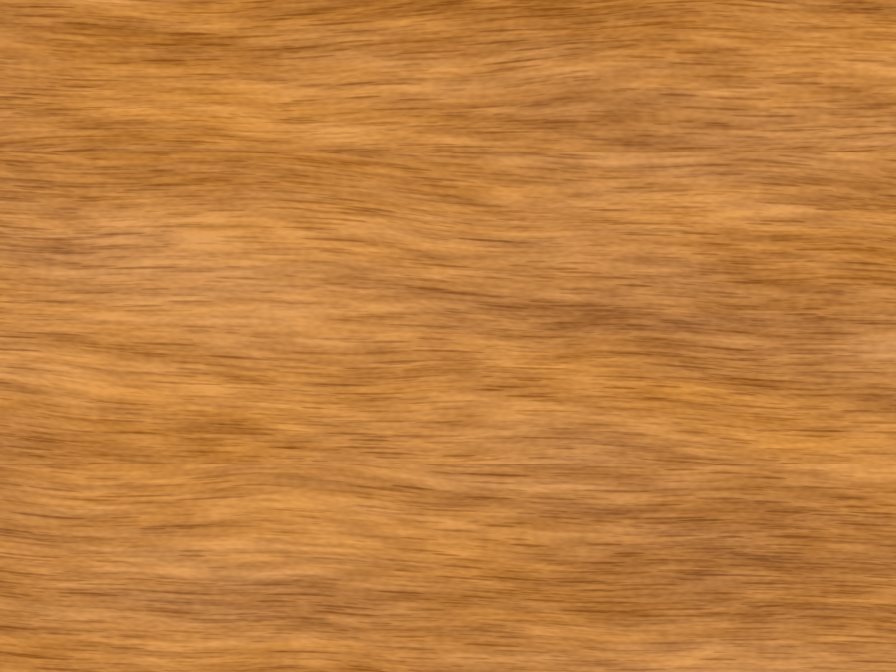
Reproduce this texture procedurally as a WebGL 2 fragment shader.

```glsl
#version 300 es
precision highp float;

#define DARK_WOOD vec3(0.55, 0.325, 0.13)
#define LIGHT_WOOD vec3(0.865, 0.60, 0.325)
#define BASE_TONE 0.68
#define FIGURE_CONTRAST 0.40
#define FIBRE_CONTRAST 0.34
#define PORE_DEPTH 0.42
#define LOWER_SEAM 0.309
#define UPPER_SEAM 0.774
#define WARP 0.035

uniform vec2 u_resolution;
out vec4 fragColor;

float hash(vec2 p) {
    vec3 q = fract(p.xyx * vec3(0.1031, 0.1030, 0.0973));
    q += dot(q, q.yzx + 33.33);
    return fract((q.x + q.y) * q.z);
}

float cornerSlope(vec2 cell, vec2 offset) {
    float angle = 6.2832 * hash(cell);
    return dot(vec2(cos(angle), sin(angle)), offset);
}

float gradientNoise(vec2 p) {
    vec2 i = floor(p), f = fract(p);
    vec2 u = f * f * f * (f * (f * 6.0 - 15.0) + 10.0);
    vec2 e = vec2(0.0, 1.0);
    float low = mix(cornerSlope(i, f), cornerSlope(i + e.yx, f - e.yx), u.x);
    float high = mix(cornerSlope(i + e, f - e), cornerSlope(i + 1.0, f - 1.0), u.x);
    return mix(low, high, u.y);
}

// Tapered dark dashes, one scattered in each cell
float pores(vec2 p, vec2 cell, float halfWidth, float density, float soft) {
    vec2 home = floor(p / cell);
    float cover = 0.0;
    for (int j = -1; j <= 1; j++) {
        for (int i = -1; i <= 1; i++) {
            vec2 id = home + vec2(i, j);
            float pick = hash(id + 17.0);
            vec2 jitter = vec2(hash(id + 41.0), hash(id + 83.0));
            vec2 d = p - (id + jitter) * cell;
            float along = d.x / (cell.x * mix(0.3, 0.9, hash(id + 131.0)));
            float taper = max(1.0 - along * along, 0.0);
            float edge = abs(d.y) - halfWidth * taper;
            float dash = (1.0 - smoothstep(-soft, soft, edge)) * smoothstep(0.0, 0.5, taper);
            float strength = mix(0.45, 1.0, hash(id + 191.0));
            cover = max(cover, dash * strength * smoothstep(pick - 0.1, pick + 0.1, density));
        }
    }
    return cover;
}

void main() {
    vec2 uv = gl_FragCoord.xy / u_resolution.y;
    float soft = max(0.0013, 0.5 / u_resolution.y);

    // Three boards, each with its own grain direction and shade
    float board = step(LOWER_SEAM, uv.y) + step(UPPER_SEAM, uv.y);
    bool middle = board == 1.0;
    bool top = board == 2.0;
    float figureSlope = top ? 0.09 : (middle ? 0.12 : 0.045);
    float grainSlope = top ? -0.015 : (middle ? 0.035 : 0.03);
    float shade = top ? -0.03 : (middle ? 0.04 : -0.03);
    vec2 seed = vec2(37.0, 59.0) * (board + 1.0);

    // Bent coordinates: broad figure and fine grain cross at a slight angle
    float bend = gradientNoise(uv * vec2(1.5, 3.0) + seed)
               + 0.3 * gradientNoise(uv * vec2(4.0, 8.0) + seed);
    float figureY = uv.y + figureSlope * uv.x + 1.6 * WARP * bend;
    float grainY = uv.y + grainSlope * uv.x + WARP * bend;
    vec2 grain = vec2(uv.x, grainY) + seed * 0.1;

    // Broad growth bands
    float figure = gradientNoise(vec2(uv.x * 1.3, figureY * 10.0) + seed)
                 + 0.7 * gradientNoise(vec2(uv.x * 1.8, figureY * 25.0) + seed + 7.0)
                 + 0.35 * gradientNoise(vec2(uv.x * 5.0, figureY * 48.0) + seed + 13.0);

    // Fine fibres and speckle
    float fibre = gradientNoise(grain * vec2(9.0, 75.0))
                + 0.8 * gradientNoise(grain * vec2(15.0, 160.0) + 5.0)
                + 0.5 * gradientNoise(grain * vec2(75.0, 210.0) + 11.0);

    // Pores gather in the darker bands
    float density = 0.55 - 0.55 * figure + 0.3 * gradientNoise(uv * vec2(3.0, 7.0) + seed + 23.0);
    float pore = pores(grain, vec2(0.075, 0.0125), 0.0017, density, soft);
    pore = max(pore, 0.65 * pores(grain + 3.7, vec2(0.036, 0.0085), 0.0012, density, soft));

    // Thin uneven joints between boards
    float joint = min(abs(uv.y - UPPER_SEAM), abs(uv.y - LOWER_SEAM) + 0.0006);
    float seam = (1.0 - smoothstep(0.0, 2.0 * soft, joint))
               * (0.6 + gradientNoise(vec2(uv.x * 6.0, board)));

    float tone = BASE_TONE + shade + FIGURE_CONTRAST * figure
               + FIBRE_CONTRAST * fibre - PORE_DEPTH * pore - 0.22 * seam;
    tone = clamp(tone, 0.02, 1.08);

    // Slow drift between golden and greyer wood
    float warmth = gradientNoise(vec2(uv.x * 1.6, figureY * 7.0) + seed + 31.0)
                 + 0.5 * gradientNoise(grain * vec2(6.0, 50.0) + 19.0)
                 + (top ? 0.15 : 0.0);
    vec3 colour = mix(DARK_WOOD, LIGHT_WOOD, tone) + warmth * vec3(0.02, -0.003, -0.055);
    fragColor = vec4(colour, 1.0);
}
```
